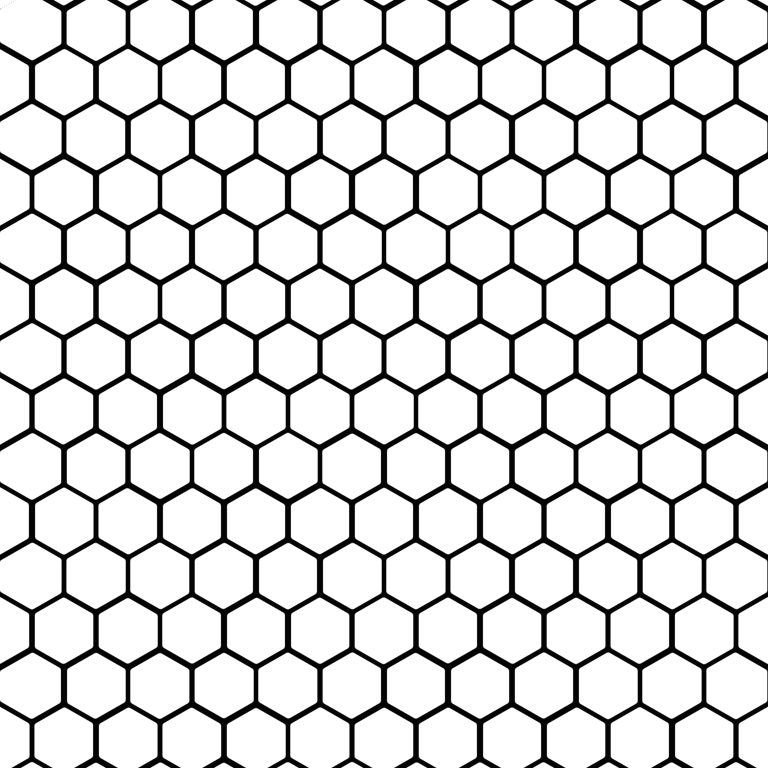
This pattern is drawn by a Shadertoy shader. Its source:

```glsl
// Black honeycomb mesh on white, with slightly uneven strand widths.

const vec2 REPEATS = vec2(12.0, 14.0);    // cells across, rows down
const float ROW = 0.8660254;              // row pitch in cell widths
const float STRAND = 0.0415;              // mean half width of a strand
const float UNEVEN = 0.007;               // spread of the half width
const float FILLET = 0.03;                // rounding of inner corners
const vec3 PAPER = vec3(1.0);
const vec3 INK = vec3(0.015);

float hash(vec2 p) {
    vec3 q = fract(p.xyx * vec3(0.1031, 0.1030, 0.0973));
    q += dot(q, q.yzx + 33.33);
    return fract((q.x + q.y) * q.z);
}

float smoothMin(float a, float b, float k) {
    float h = max(k - abs(a - b), 0.0) / k;
    return min(a, b) - 0.25 * k * h * h;
}

// Nearest centre of a triangular lattice made of two staggered grids
vec2 nearestCentre(vec2 p) {
    vec2 grid = vec2(1.0, 2.0 * ROW);
    vec2 shift = 0.5 * grid;
    vec2 a = floor(p / grid + 0.5) * grid;
    vec2 b = floor((p - shift) / grid + 0.5) * grid + shift;
    return dot(p - a, p - a) < dot(p - b, p - b) ? a : b;
}

// Half width of the strand around a midpoint, worn along the outer sides
float strandWidth(vec2 middle) {
    vec2 id = floor(middle / vec2(0.25, 0.5 * ROW) + 0.5);
    float width = STRAND + UNEVEN * (2.0 * hash(id + 17.0) - 1.0);
    bool leftSide = id.x < 0.5;
    bool topCorner = id.x < 1.5 && id.y > 2.0 * REPEATS.y - 1.5;
    bool rightSide = id.x > 4.0 * REPEATS.x - 0.5;
    if (leftSide || topCorner) width = -0.005;
    if (rightSide) width = 0.01;
    return width;
}

// Signed distance to the mesh, negative inside a strand
float meshDistance(vec2 p) {
    vec2 centre = nearestCentre(p);
    float d = 1.0;
    for (int i = 0; i < 6; i++) {
        float angle = float(i) * 1.0471976;
        vec2 normal = vec2(cos(angle), sin(angle));
        float edge = 0.5 - dot(p - centre, normal);
        float width = strandWidth(centre + 0.5 * normal);
        d = smoothMin(d, edge - width, FILLET);
    }
    return d;
}

void mainImage(out vec4 fragColor, in vec2 fragCoord) {
    vec2 uv = fragCoord / iResolution.xy;
    vec2 p = (uv * REPEATS - vec2(0.0, 0.5)) * vec2(1.0, ROW);
    float soft = 0.75 * REPEATS.x / iResolution.x;
    float ink = 1.0 - smoothstep(-soft, soft, meshDistance(p));
    fragColor = vec4(mix(PAPER, INK, ink), 1.0);
}
```
